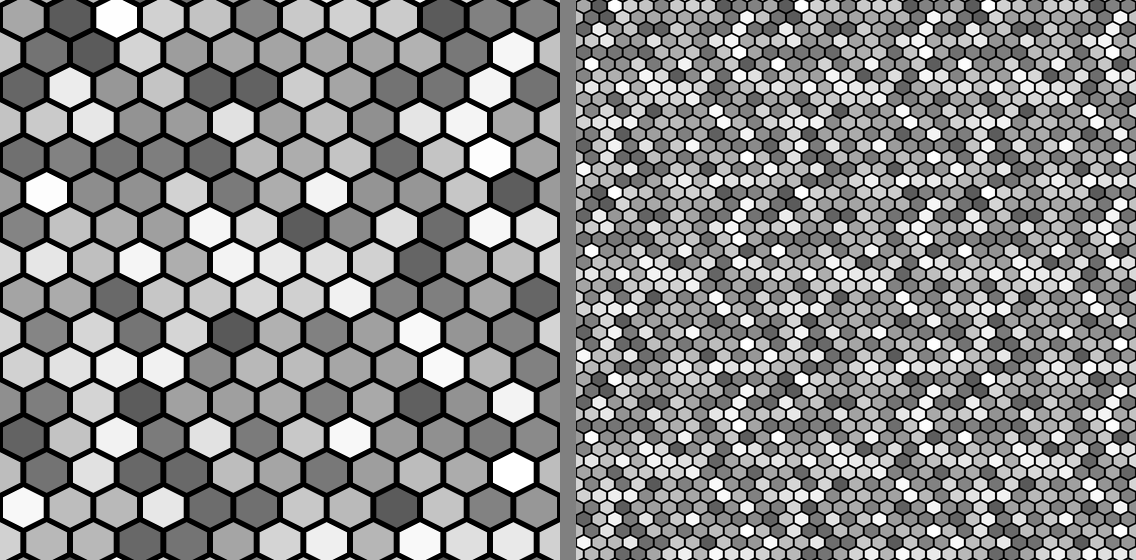
Left, the tile; right, the same tile 3 across and 3 down.
Give the GLSL for this pattern, as a three.js fragment shader.

```glsl
// Honeycomb of flat grey hexagons, each in a random shade, parted by black lines.
// Two interleaved rectangular grids give the staggered cell centres, a hexagonal
// metric picks the nearest one, and a wrapped hash shades it: 12 across, 16 rows.
varying vec2 vUv;

// Distance from a cell centre: 0 at the centre, 1 on the shared cell border.
float hexDistance(vec2 offset) {
  vec2 v = abs(offset) * vec2(2.0, 3.0);
  return max(v.x, v.y + 0.5 * v.x);
}

float hash(vec2 id) {
  vec3 h = fract((id.xyx + 7.0) * 0.1031);
  h += dot(h, h.yzx + 33.33);
  return fract((h.x + h.y) * h.z);
}

void main() {
  // One unit holds a cell width across and two staggered rows upward.
  vec2 repeats = vec2(12.0, 8.0);
  vec2 p = vUv * repeats - vec2(0.0, 0.25);

  // Nearest centre among the even rows and the half-shifted odd rows.
  vec2 evenCentre = floor(p + 0.5);
  vec2 oddCentre = floor(p) + 0.5;
  float evenDist = hexDistance(p - evenCentre);
  float oddDist = hexDistance(p - oddCentre);
  vec2 centre = evenDist < oddDist ? evenCentre : oddCentre;
  float dist = min(evenDist, oddDist);

  // Random shade per cell, with whole-number ids that wrap at the edges.
  float shade = mix(0.35, 1.0, hash(mod(2.0 * centre, 2.0 * repeats)));

  // Smooth fill inside the black outline.
  float pixel = 2.0 * repeats.x * fwidth(vUv.x);
  float fill = clamp((0.872 - dist) / pixel + 0.5, 0.0, 1.0);

  gl_FragColor = vec4(vec3(shade * fill), 1.0);
}
```
